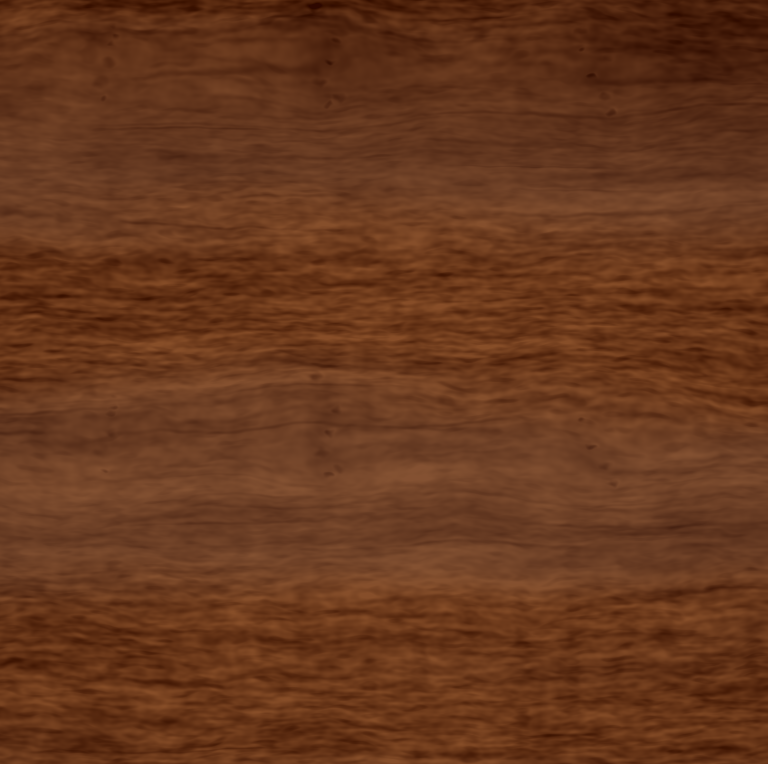
A Shadertoy shader for this texture:

```glsl
#define DARK_WOOD vec3(0.25, 0.098, 0.032)
#define LIGHT_WOOD vec3(0.485, 0.282, 0.155)
#define SMOOTH_TINT vec3(-0.003, 0.010, 0.022)
#define FIBROUS_TINT vec3(0.008, -0.006, -0.018)
#define BASE_TONE 0.66
#define FIGURE_PERIOD 0.485
#define KNOT_ROW_Y 0.43
#define KNOT_COLUMNS vec3(0.14, 0.425, 0.78)
#define KNOT_STRENGTH vec3(0.55, 1.0, 0.70)
#define KNOT_RADIUS 0.0055
#define BAND_CONTRAST 0.25
#define FIBRE_CONTRAST 0.46

const float TAU = 6.2831853;

vec2 hash2(vec2 p) {
    vec2 q = vec2(dot(p, vec2(127.1, 311.7)), dot(p, vec2(269.5, 183.3)));
    return fract(sin(q) * 43758.5);
}

float cornerSlope(vec2 cell, vec2 corner, vec2 f) {
    float angle = TAU * hash2(cell + corner).x;
    return dot(vec2(cos(angle), sin(angle)), f - corner);
}

// Gradient noise, roughly -1 to 1
float gradientNoise(vec2 p) {
    vec2 cell = floor(p), f = fract(p);
    vec2 u = f * f * f * (f * (f * 6.0 - 15.0) + 10.0);
    float low = mix(cornerSlope(cell, vec2(0, 0), f), cornerSlope(cell, vec2(1, 0), f), u.x);
    float high = mix(cornerSlope(cell, vec2(0, 1), f), cornerSlope(cell, vec2(1, 1), f), u.x);
    return 1.5 * mix(low, high, u.y);
}

// Knot clusters: x = grain displacement, y = dark specks, z = pale rims, w = shadow
vec4 knotField(vec2 p) {
    vec4 field = vec4(0.0);
    vec2 ragged = 0.004 * vec2(gradientNoise(p * 75.0), gradientNoise(p * 75.0 + 40.0));
    for (int row = 0; row < 2; row++) {
        for (int col = 0; col < 3; col++) {
            float strength = KNOT_STRENGTH[col];
            vec2 d = p - vec2(KNOT_COLUMNS[col], KNOT_ROW_Y + float(row) * FIGURE_PERIOD);
            vec2 reach = d * vec2(7.0, 11.0);
            field.x -= 0.62 * strength * d.y * exp(-dot(reach, reach));
            vec2 core = d * vec2(34.0, 13.0);
            field.w += strength * exp(-dot(core, core));

            // Uneven specks strung along a steep line
            for (int i = 0; i < 6; i++) {
                vec2 seed = vec2(float(i) + 3.0, float(col) * 5.0 + 7.0);
                vec2 jitter = hash2(seed) - 0.5;
                vec2 vary = hash2(seed + 31.0);
                float along = float(i) / 5.0 - 0.5;
                vec2 speck = d + ragged - vec2(0.04 * jitter.x - 0.015 * along,
                                               0.12 * along + 0.035 * jitter.y);
                float radius = KNOT_RADIUS * (0.6 + 0.7 * vary.x);
                float weight = strength * (0.25 + 0.75 * vary.y);
                float dist = length(speck * vec2(0.8, 1.15)) / radius;
                field.y += weight * (1.0 - smoothstep(0.2, 1.5, dist));
                vec2 rim = (speck - vec2(1.1, 0.6) * radius) / (radius * 1.4);
                field.z += weight * exp(-dot(rim, rim));
            }
        }
    }
    return field;
}

// Thin dark lines along the zero level of stretched noise
float growthLines(vec2 p, vec2 scale, float width) {
    float ring = abs(gradientNoise(p * scale + 83.0));
    float presence = smoothstep(-0.3, 0.4, gradientNoise(p * vec2(4.0, 12.0) + scale));
    return presence * (1.0 - smoothstep(0.0, width, ring));
}

void mainImage(out vec4 fragColor, in vec2 fragCoord) {
    vec2 uv = fragCoord / iResolution.y;
    vec4 knots = knotField(uv);

    // Bend the grain gently and around the knots
    vec2 grain = uv;
    grain.y += knots.x + 0.014 * gradientNoise(uv * vec2(2.3, 4.0))
             + 0.005 * gradientNoise(uv * vec2(8.0, 16.0) + 5.0)
             + 0.0018 * gradientNoise(uv * vec2(32.0, 40.0) + 9.0);

    // Coarse fibrous zones alternate with smooth ones
    float zone = cos(TAU * (grain.y - 0.585) / FIGURE_PERIOD);
    float fibrous = smoothstep(-0.8, 0.9, zone + 0.6 * gradientNoise(grain * vec2(1.5, 12.0)));

    // Broad bands, streaks and short fibres along x
    float bands = gradientNoise(grain * vec2(0.8, 15.0) + 11.0);
    float streaks = gradientNoise(grain * vec2(2.8, 44.0) + 23.0);
    float strands = gradientNoise(grain * vec2(12.0, 84.0) + 37.0);
    float fibres = gradientNoise(grain * vec2(34.0, 140.0) + 51.0);
    float flecks = gradientNoise(grain * vec2(80.0, 170.0) + 61.0);
    float pores = smoothstep(0.15, 0.65, gradientNoise(grain * vec2(30.0, 120.0) + 71.0));
    float growth = growthLines(grain, vec2(1.3, 22.0), 0.13)
                 + 0.7 * growthLines(grain, vec2(2.2, 40.0), 0.20);

    // Faint cross-grain figure
    float figure = gradientNoise(uv * vec2(11.0, 4.0) + 101.0)
                 + 0.8 * gradientNoise(uv * vec2(26.0, 17.0) + 113.0);

    float tone = BASE_TONE + 0.14 - 0.19 * fibrous;
    tone += BAND_CONTRAST * (0.8 * bands + streaks * mix(0.65, 1.0, fibrous));
    tone += FIBRE_CONTRAST * mix(0.42, 1.0, fibrous) * (0.6 * strands + 0.65 * fibres + 0.3 * flecks);
    tone -= pores * mix(0.10, 0.22, fibrous) + 0.20 * growth;
    tone += 0.08 * figure;
    tone += 0.28 * knots.z - 0.65 * min(knots.y, 1.0) - 0.13 * knots.w;

    // Uneven light, falling off to the top and its right corner
    float topShade = smoothstep(0.72, 1.05, uv.y);
    tone -= topShade * (0.30 + 0.42 * smoothstep(0.55, 1.05, uv.x));
    tone += 0.08 * (1.0 - smoothstep(0.1, 0.55, distance(uv, vec2(0.45, 0.35))));
    tone -= 0.06 * smoothstep(0.75, 1.0, uv.x);

    vec3 colour = mix(DARK_WOOD, LIGHT_WOOD, clamp(tone, -0.35, 1.15));
    colour += mix(SMOOTH_TINT, FIBROUS_TINT, max(fibrous, 0.8 * topShade));
    fragColor = vec4(clamp(colour, 0.0, 1.0), 1.0);
}
```
